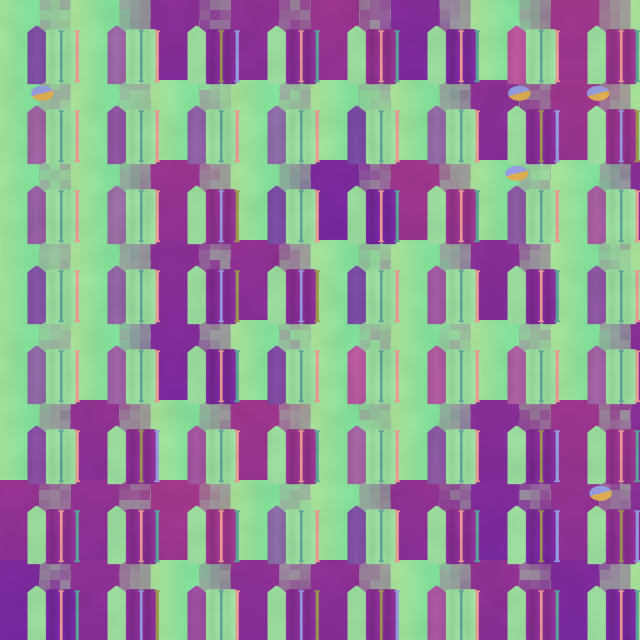
Write a WebGL 1 fragment shader that draws this pattern.

```glsl
precision highp float;
// Grid of pointed capsules and ribbed panels on green and purple blocks with mosaic seams.

uniform vec2 u_resolution;

const float CELLS = 8.0;            // repeats across and down
const float UNIT = 96.0;            // design units per cell
const float MOSAIC = 12.0;          // seam tile size
const float DARK_TOP = 0.36;        // chance of a purple cell, top row
const float DARK_BOTTOM = 0.58;     // chance of a purple cell, bottom row
const float GLITCH_CHANCE = 0.07;
const float WEAR = 0.05;

const vec3 LIME = vec3(0.65, 0.87, 0.59);
const vec3 MINT = vec3(0.50, 0.87, 0.60);
const vec3 PANEL_GREEN = vec3(0.60, 0.85, 0.61);
const vec3 VIOLET = vec3(0.45, 0.15, 0.62);
const vec3 MAGENTA = vec3(0.64, 0.22, 0.53);
const vec3 PINK = vec3(0.75, 0.34, 0.60);
const vec3 INDIGO = vec3(0.43, 0.26, 0.62);
const vec3 MAUVE = vec3(0.56, 0.45, 0.64);
const vec3 GREY = vec3(0.60, 0.62, 0.61);
const vec3 TEAL = vec3(0.35, 0.64, 0.60);
const vec3 SALMON = vec3(0.91, 0.60, 0.57);
const vec3 OLIVE = vec3(0.61, 0.59, 0.30);
const vec3 PERIWINKLE = vec3(0.58, 0.61, 0.87);
const vec3 ORANGE = vec3(0.86, 0.67, 0.32);

float hash(vec2 p) {
  return fract(sin(dot(p, vec2(127.1, 311.7)) + 4.7) * 43758.55);
}

vec2 gradient(vec2 p) {
  float angle = 6.2832 * hash(p);
  return vec2(cos(angle), sin(angle));
}

float noise(vec2 p) {
  vec2 i = floor(p), f = fract(p), s = f * f * (3.0 - 2.0 * f);
  vec2 e = vec2(1.0, 0.0);
  float low = mix(dot(gradient(i), f), dot(gradient(i + e), f - e), s.x);
  float high = mix(dot(gradient(i + e.yx), f - e.yx),
                   dot(gradient(i + 1.0), f - 1.0), s.x);
  return mix(low, high, s.y);
}

// Antialiased coverage of a signed distance in design units
float cover(float d) {
  return clamp(0.5 - d * u_resolution.y / (CELLS * UNIT), 0.0, 1.0);
}

float box(vec2 p, vec2 low, vec2 high, float radius) {
  vec2 q = abs(p - 0.5 * (low + high)) - 0.5 * (high - low) + radius;
  return length(max(q, 0.0)) + min(max(q.x, q.y), 0.0) - radius;
}

float isDark(vec2 id) {
  return step(hash(id + 3.0), mix(DARK_TOP, DARK_BOTTOM, id.y / (CELLS - 1.0)));
}

vec3 blockColor(vec2 id, vec2 p) {
  float hue = 0.25 + 0.5 * hash(id + 41.0) + 0.7 * noise(id * 0.37 + 9.3);
  vec3 purple = mix(VIOLET, MAGENTA, clamp(hue - 0.002 * (p.y - 48.0), 0.0, 1.0));
  vec3 green = mix(LIME, MINT, smoothstep(-11.0, 42.0, p.x));
  return mix(green, purple, isDark(id));
}

// Stepped seam right of the block, then the blocks of this and the next cell
vec3 ground(vec2 id, vec2 p) {
  vec2 tile = floor(p / MOSAIC), next = id + vec2(1.0, 0.0);
  float ramp = clamp((tile.x - 3.0) / 5.0, 0.0, 1.0);
  vec3 col = mix(blockColor(id, p), blockColor(next, p - vec2(UNIT, 0.0)), ramp);
  col = mix(col, GREY, 0.15 + 0.7 * hash(tile + id * 17.0));
  for (int i = 0; i < 2; i++) {
    vec2 shift = vec2(float(i), 0.0);
    vec2 q = p - shift * UNIT;
    float inside = cover(max(-11.0 - q.x, q.x - 47.0));
    col = mix(col, blockColor(id + shift, q), inside);
  }
  // Rare coloured blot beside the capsule tip
  float pick = hash(id + 71.0);
  vec2 blot = (p - vec2(42.0 + 10.0 * pick, 16.0)) / vec2(1.5, 1.0);
  vec3 paint = mix(PERIWINKLE, ORANGE, step(0.0, blot.y + blot.x * 0.4));
  float present = step(hash(id + 59.0), GLITCH_CHANCE);
  return mix(col, paint, present * cover(length(blot) - 9.0));
}

// Thin bar, slightly flared at both ends
float bar(vec2 p, float center, float halfWidth) {
  float flare = 2.0 * smoothstep(28.0, 31.0, abs(p.y - 67.5));
  return max(abs(p.x - center) - halfWidth - flare, abs(p.y - 67.5) - 31.0);
}

vec3 parts(vec3 col, vec2 id, vec2 p) {
  float dark = isDark(id), pick = hash(id + 23.0);

  // Two panels with a soft lengthwise sheen
  vec3 purple = blockColor(id, p) * (0.97 + 0.06 * cos(p.x * 0.35));
  vec3 green = PANEL_GREEN + 0.02 * cos(p.x * 0.35);
  float panels = min(box(p, vec2(55.0, 35.0), vec2(73.5, 101.0), 3.0),
                     box(p, vec2(74.0, 35.0), vec2(92.0, 101.0), 3.0));
  col = mix(col, mix(green, purple, dark), cover(panels));

  // Accent bars
  vec3 inner = mix(SALMON, mix(OLIVE, PERIWINKLE, step(0.78, pick)), step(0.55, pick));
  vec3 outer = mix(TEAL, mix(PERIWINKLE, OLIVE, step(0.78, pick)), step(0.55, pick));
  col = mix(col, mix(TEAL, inner, dark), cover(bar(p, 73.5, 1.6)));
  col = mix(col, mix(SALMON, outer, dark), cover(bar(p, 92.7, 1.9)));

  // Capsule: pointed top, clipped lower right corner
  float side = abs(p.x - 44.0);
  float top = max(30.0 + 0.8 * side - p.y, 31.0 - p.y);
  float bottom = p.y - 101.0 + 0.6 * max(p.x - 50.0, 0.0);
  vec3 pigment = mix(INDIGO, PINK, hash(id + 13.0));
  pigment = mix(pigment, MAUVE, 0.8 * hash(id + 31.0)) * (1.04 - 0.007 * side);
  return mix(col, mix(pigment, PANEL_GREEN, dark), cover(max(side - 11.0, max(top, bottom))));
}

void main() {
  vec2 uv = gl_FragCoord.xy / u_resolution;
  vec2 grid = vec2(uv.x, 1.0 - uv.y) * CELLS;   // rows run downward
  vec2 id = floor(grid), p = fract(grid) * UNIT;
  vec3 col = ground(id, p);
  // Parts hang a little into the row below
  for (int j = 0; j < 2; j++) {
    vec2 above = vec2(0.0, float(j));
    if (id.y >= above.y) col = parts(col, id - above, p + above * UNIT);
  }
  col *= 1.0 + WEAR * noise(grid * 3.0);
  gl_FragColor = vec4(col, 1.0);
}
```
